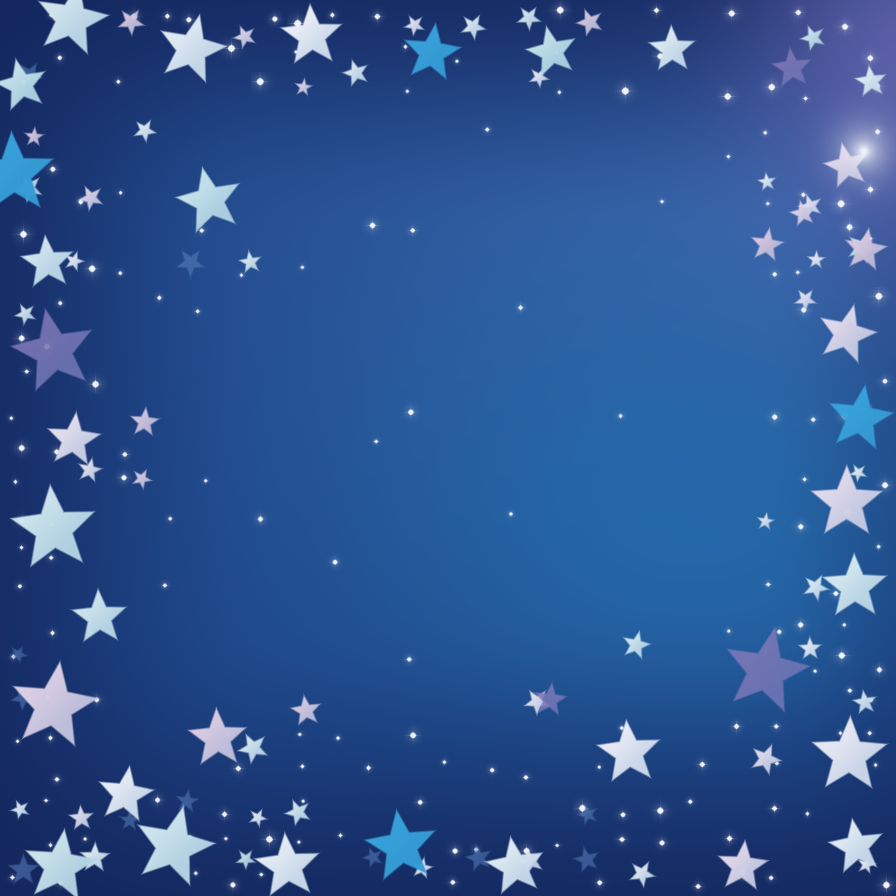
A three.js fragment shader for this background:

```glsl
// Night-blue backdrop framed by paper-like five-pointed stars.
// Soft gradients form the sky; hashed grids scatter sparkles and small stars,
// and evenly spaced, zigzagging rows of larger stars run along the sides.

varying vec2 vUv;

const vec3 SKY = vec3(0.115, 0.27, 0.53);
const vec3 SKY_DARK = vec3(0.075, 0.145, 0.36);
const vec3 SKY_GLOW = vec3(0.14, 0.42, 0.67);
const vec3 SKY_HAZE = vec3(0.22, 0.39, 0.66);
const vec3 LAVENDER = vec3(0.44, 0.43, 0.73);
const vec3 WHITE = vec3(0.94, 0.95, 0.98);
const vec3 MINT = vec3(0.76, 0.89, 0.92);
const vec3 BLUSH = vec3(0.85, 0.78, 0.88);
const vec3 MAUVE = vec3(0.50, 0.47, 0.72);
const vec3 CYAN = vec3(0.22, 0.64, 0.86);

const float PI = 3.14159;
const float EDGE_SOFT = 0.0015;
const float INNER_RATIO = 0.44;
const float SMALL_CELLS = 16.0;
const float SPARKLE_CELLS = 25.0;
const int MAX_SLOTS = 9;
const vec2 FLARE_POS = vec2(0.964, 0.831);
const vec2 GLOW_POS = vec2(0.77, 0.43);
const vec2 HAZE_POS = vec2(0.82, 0.72);

// Slots run from the origin along one side; inset is measured inward.
struct Row {
  vec2 origin, along, inward;
  vec3 spacing; // start, step, slot count
  vec3 inset;   // odd slots, even slots, even growth per slot
  vec3 size;    // odd radius, even radius, relative growth per slot
  vec4 accents; // cyan slot, mauve slot, shifted slot (-1: none), shift
};

float hash(vec2 p) {
  return fract(sin(dot(p, vec2(127.1, 311.7))) * 43758.5);
}

// Distance to a star with one tip pointing up, turned by angle.
float starDistance(vec2 p, float radius, float angle) {
  float sector = PI / 5.0;
  float a = atan(p.x, p.y) + angle;
  a = abs(mod(a + sector, 2.0 * sector) - sector);
  vec2 q = length(p) * vec2(cos(a), sin(a));
  vec2 tip = vec2(radius, 0.0);
  vec2 side = radius * INNER_RATIO * vec2(cos(sector), sin(sector)) - tip;
  return dot(q - tip, normalize(vec2(side.y, -side.x)));
}

vec3 paintStar(vec3 color, vec2 p, float radius, float angle, vec3 tint, float alpha) {
  float cover = 1.0 - smoothstep(-EDGE_SOFT, EDGE_SOFT, starDistance(p, radius, angle));
  float fade = 0.16 * smoothstep(-1.0, 1.0, (p.x - p.y) / radius);
  return mix(color, mix(tint, SKY_GLOW, fade), cover * alpha);
}

vec3 paleTint(float h) {
  return h < 0.5 ? mix(MINT, WHITE, h * 2.0) : mix(WHITE, BLUSH, h * 2.0 - 1.0);
}

// 1 at the border, 0 in the open middle.
float borderCrowd(vec2 p) {
  float sides = max(1.0 - p.x / 0.28, 1.0 - (1.0 - p.x) / 0.2);
  float ends = max(1.0 - p.y / 0.27, 1.0 - (1.0 - p.y) / 0.16);
  return clamp(max(sides, ends), 0.0, 1.0);
}

float glow(vec2 p, vec2 center, vec2 spread) {
  vec2 d = (p - center) / spread;
  return exp(-dot(d, d));
}

vec3 sky(vec2 p) {
  vec3 color = mix(SKY, SKY_HAZE, 0.9 * glow(p, HAZE_POS, vec2(0.52, 0.34)));
  color = mix(color, SKY_GLOW, 0.85 * glow(p, GLOW_POS, vec2(0.37, 0.27)));
  float light = smoothstep(-0.14, 0.3, p.x) * smoothstep(-0.1, 0.32, p.y);
  light *= 1.0 - smoothstep(0.74, 1.1, p.y);
  light *= 1.0 - 0.35 * smoothstep(0.85, 1.05, p.x);
  color = mix(SKY_DARK, color, light);
  return mix(color, LAVENDER, 0.75 * glow(p, vec2(1.02, 0.93), vec2(0.18, 0.22)));
}

vec3 addSparkles(vec3 color, vec2 p) {
  vec2 id = floor(p * SPARKLE_CELLS);
  float crowd = borderCrowd((id + 0.5) / SPARKLE_CELLS);
  if (hash(id + 3.7) > 0.07 + 0.55 * crowd) return color;
  vec2 jitter = 0.25 + 0.5 * vec2(hash(id + 11.3), hash(id + 23.9));
  vec2 d = abs(p - (id + jitter) / SPARKLE_CELLS);
  float size = mix(0.0014, 0.0036, pow(hash(id + 41.1), 2.0));
  float core = 1.0 - smoothstep(size - EDGE_SOFT, size + EDGE_SOFT, length(d));
  float rays = exp(-(d.x + d.y) / size - 6.0 * min(d.x, d.y) / size);
  float halo = 0.18 * exp(-dot(d, d) / (size * size * 6.0));
  return mix(color, WHITE, clamp(core + rays + halo, 0.0, 1.0));
}

vec3 addSmallStars(vec3 color, vec2 p) {
  vec2 id = floor(p * SMALL_CELLS);
  float crowd = borderCrowd((id + 0.5) / SMALL_CELLS);
  if (hash(id + 5.2) > 0.55 * crowd) return color;
  vec2 jitter = 0.3 + 0.4 * vec2(hash(id + 17.4), hash(id + 29.6));
  float radius = mix(0.009, 0.018, hash(id + 37.8));
  float ghost = step(0.84, hash(id + 53.5));
  vec3 tint = mix(paleTint(hash(id + 61.2)), mix(MAUVE, CYAN, 0.4), ghost);
  return paintStar(color, p - (id + jitter) / SMALL_CELLS, radius, 6.0 * hash(id), tint, 0.95 - 0.45 * ghost);
}

vec3 addRow(vec3 color, vec2 p, Row row) {
  for (int i = 0; i < MAX_SLOTS; i++) {
    float k = float(i);
    if (k >= row.spacing.z) break;
    float odd = mod(k, 2.0);
    vec3 chosen = 1.0 - step(vec3(0.5), abs(row.accents.xyz - k));
    float inset = mix(row.inset.y + row.inset.z * k, row.inset.x, odd) + row.accents.w * chosen.z;
    vec2 center = row.origin + row.along * (row.spacing.x + row.spacing.y * k) + row.inward * inset;
    vec2 seed = vec2(k, dot(row.inward, vec2(3.0, 7.0)));
    float radius = mix(row.size.y, row.size.x, max(odd, chosen.x)) * (1.0 + row.size.z * k);
    vec3 tint = mix(mix(paleTint(hash(seed + 8.1)), CYAN, chosen.x), MAUVE, chosen.y);
    color = paintStar(color, p - center, radius, 0.5 * (hash(seed + 4.9) - 0.5), tint, 0.97 - 0.1 * chosen.y);
  }
  return color;
}

void main() {
  vec2 p = vUv, X = vec2(1.0, 0.0), Y = vec2(0.0, 1.0);
  vec3 color = addSmallStars(addSparkles(sky(p), p), p);
  // Outer rows: top, left, right, bottom.
  color = addRow(color, p, Row(Y, X, -Y, vec3(0.08, 0.134, 7.0), vec3(0.055, 0.022, 0.009), vec3(0.043, 0.042, -0.075), vec4(3, 6, 3, 0.004)));
  color = addRow(color, p, Row(Y, -Y, X, vec3(0.095, 0.099, 9.0), vec3(0.06, 0.024, 0.0145), vec3(0.047, 0.03, 0.01), vec4(1, 3, 1, -0.045)));
  color = addRow(color, p, Row(X + Y, -Y, -X, vec3(0.091, 0.094, 9.0), vec3(0.055, 0.028, 0.003), vec3(0.022, 0.018, 0.18), vec4(4, 7, 7, 0.09)));
  color = addRow(color, p, Row(vec2(0.0), X, Y, vec3(0.067, 0.127, 8.0), vec3(0.055, 0.033, 0.0), vec3(0.049, 0.042, -0.05), vec4(3, -1, 5, 0.105)));
  // Inner rows: left, right, bottom.
  color = addRow(color, p, Row(Y, -Y, X, vec3(0.224, 0.6, 2.0), vec3(0.243, 0.234, 0.0), vec3(0.034, 0.038, 0.0), vec4(-1)));
  color = addRow(color, p, Row(X + Y, -Y, -X, vec3(0.203, 0.0352, 3.0), vec3(0.104, 0.144, 0.0), vec3(0.01, 0.01, 0.45), vec4(-1)));
  color = addRow(color, p, Row(vec2(0.0), X, Y, vec3(0.614, 0.096, 2.0), vec3(0.28, 0.219, 0.0), vec3(0.016, 0.019, 0.0), vec4(-1, 0, -1, 0)));
  // Bright flare near the upper right corner.
  float r = length(p - FLARE_POS);
  color = mix(color, WHITE, min(1.0, 0.9 * exp(-r / 0.012) + 0.25 * exp(-r * r / 0.0015)));
  gl_FragColor = vec4(color, 1.0);
}
```
